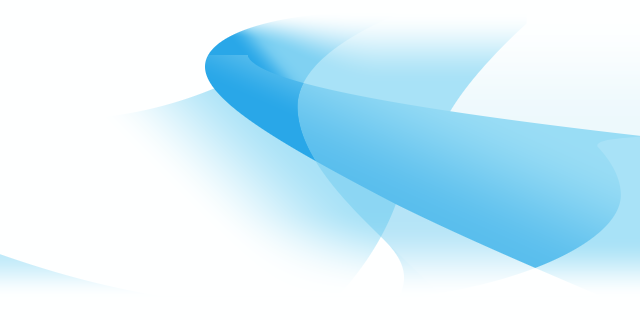
Write a Shadertoy shader that draws this background.

```glsl
// Overlapping translucent blue ribbons that sweep across a white ground.
// Every outline is a monotone Bezier curve, solved by bisection and used as a
// soft-edged half plane; the sheets are tinted by gradients and layered.

const vec2 GRID = vec2(768.0, 384.0);        // design units across the canvas
const vec3 WHITE = vec3(0.995, 1.0, 1.0);
const vec3 MIST = vec3(0.93, 0.975, 0.99);
const vec3 PALE = vec3(0.66, 0.885, 0.967);
const vec3 SKY = vec3(0.50, 0.82, 0.95);
const vec3 AZURE = vec3(0.35, 0.745, 0.93);
const vec3 DEEP = vec3(0.16, 0.655, 0.91);
const vec3 SATIN = vec3(0.60, 0.865, 0.96);
const float PANEL_ALPHA = 0.52;
const float BAND_SLOPE = 0.45;               // direction of the ribbon shading
const float FLOOR_FADE = 358.0;              // depth where lower sheets vanish

// Value of a Bezier curve where its increasing coordinate equals s.
float curve(float s, vec4 along, vec4 across) {
    float t = 0.5, stride = 0.25;
    vec4 weight;
    for (int i = 0; i < 18; i++) {
        float u = 1.0 - t;
        weight = vec4(u * u * u, 3.0 * u * u * t, 3.0 * u * t * t, t * t * t);
        t += dot(weight, along) < s ? stride : -stride;
        stride *= 0.5;
    }
    return dot(weight, across);
}

// Antialiased coverage of the side where d is positive.
float cover(float d) {
    float slope = max(length(vec2(dFdx(d), dFdy(d))), 0.0001);
    return clamp(0.5 + d / slope, 0.0, 1.0);
}

float fadeOut(float start, float y) {
    return 1.0 - smoothstep(start, FLOOR_FADE, y);
}

// Outer outline of the looping ribbon: x as a function of depth y.
float ribbonEdge(float y) {
    if (y < 80.0) return curve(y, vec4(16, 22, 46, 80), vec4(400, 310, 246, 246));
    if (y < 245.0) return curve(y, vec4(80, 120, 172, 245), vec4(246, 246, 335, 475));
    return curve(y, vec4(245, 287, 325, 372), vec4(475, 560, 650, 760));
}

float panelLeft(float y) {
    if (y < 128.0) return curve(y, vec4(18, 48, 85, 128), vec4(475, 405, 357, 357));
    if (y < 283.0) return curve(y, vec4(128, 185, 243, 283), vec4(357, 357, 415, 456));
    return curve(y, vec4(283, 306, 328, 358), vec4(456, 480, 494, 478));
}

float panelRight(float y) {
    if (y < 176.0) return curve(y, vec4(164, 166, 168, 176), vec4(770, 740, 714, 717));
    if (y < 234.0) return curve(y, vec4(176, 195, 215, 234), vec4(717, 735, 745, 745));
    return curve(y, vec4(234, 290, 345, 358), vec4(745, 745, 620, 478));
}

void mainImage(out vec4 fragColor, in vec2 fragCoord) {
    vec2 uv = fragCoord / iResolution.xy;
    vec2 p = vec2(uv.x, 1.0 - uv.y) * GRID;  // y grows downwards

    // Coverage of each outline
    float innerY = curve(p.x, vec4(297, 305, 480, 768), vec4(66, 98, 130, 163));
    float cornerY = curve(p.x, vec4(0, 60, 120, 190), vec4(305, 326, 343, 355));
    float fanTopY = curve(p.x, vec4(110, 165, 215, 262), vec4(142, 137, 124, 104));
    float fanRightX = curve(p.y, vec4(245, 280, 318, 356), vec4(475, 462, 440, 405));
    float backRightX = curve(p.y, vec4(28, 62, 100, 134), vec4(632, 595, 560, 540));
    float ribbon = cover(p.x - ribbonEdge(p.y));
    float front = cover(p.y - innerY);
    float rightOfPanelEdge = cover(p.x - panelLeft(p.y));
    float insidePanel = cover(panelRight(p.y) - p.x);
    float panel = rightOfPanelEdge * insidePanel;

    // Corner wash
    vec3 color = WHITE;
    color = mix(color, PALE, 0.75 * cover(p.y - cornerY) * fadeOut(300.0, p.y));

    // Fan that fades diagonally to the lower left
    float fan = cover(p.y - fanTopY) * cover(fanRightX - p.x);
    fan *= smoothstep(-20.0, 190.0, p.x - p.y) * fadeOut(250.0, p.y);
    color = mix(color, PALE, fan);

    // Lower part of the panel, with a faint inner crease
    float crease = cover(p.y - 283.0 - 0.97 * (p.x - 456.0));
    float panelTint = panel * fadeOut(265.0, p.y) * (PANEL_ALPHA + 0.07 * crease);
    color = mix(color, vec3(0.45, 0.80, 0.94), panelTint);

    // Back of the loop, dissolving towards the top
    float bendX = 240.0 + 0.864 * p.y;
    vec3 back = mix(AZURE, SKY, smoothstep(bendX, bendX + 50.0, p.x));
    back = mix(mix(DEEP, back, smoothstep(bendX - 5.0, bendX + 35.0, p.x)),
               PALE, rightOfPanelEdge);
    float topFade = mix(45.0, 100.0, smoothstep(280.0, 460.0, p.x));
    back = mix(WHITE, back, smoothstep(14.0, topFade, p.y));
    vec3 haze = mix(WHITE, MIST, smoothstep(20.0, 150.0, p.y));
    back = mix(back, haze, cover(p.x - backRightX));

    // Front of the ribbon: bare, under the panel, and its fading tail
    float shade = p.y - BAND_SLOPE * p.x;
    vec3 bare = mix(AZURE, DEEP, smoothstep(-85.0, -15.0, shade));
    vec3 satin = mix(SATIN, AZURE, smoothstep(-140.0, 35.0, shade));
    vec3 tail = mix(WHITE, PALE, fadeOut(285.0, p.y));
    vec3 face = mix(bare, satin, rightOfPanelEdge);
    face = mix(tail, face, insidePanel);
    // Left of the panel the ribbon stays solid
    face = mix(bare, face, rightOfPanelEdge);

    color = mix(color, mix(back, face, front), ribbon);
    fragColor = vec4(color, 1.0);
}
```
